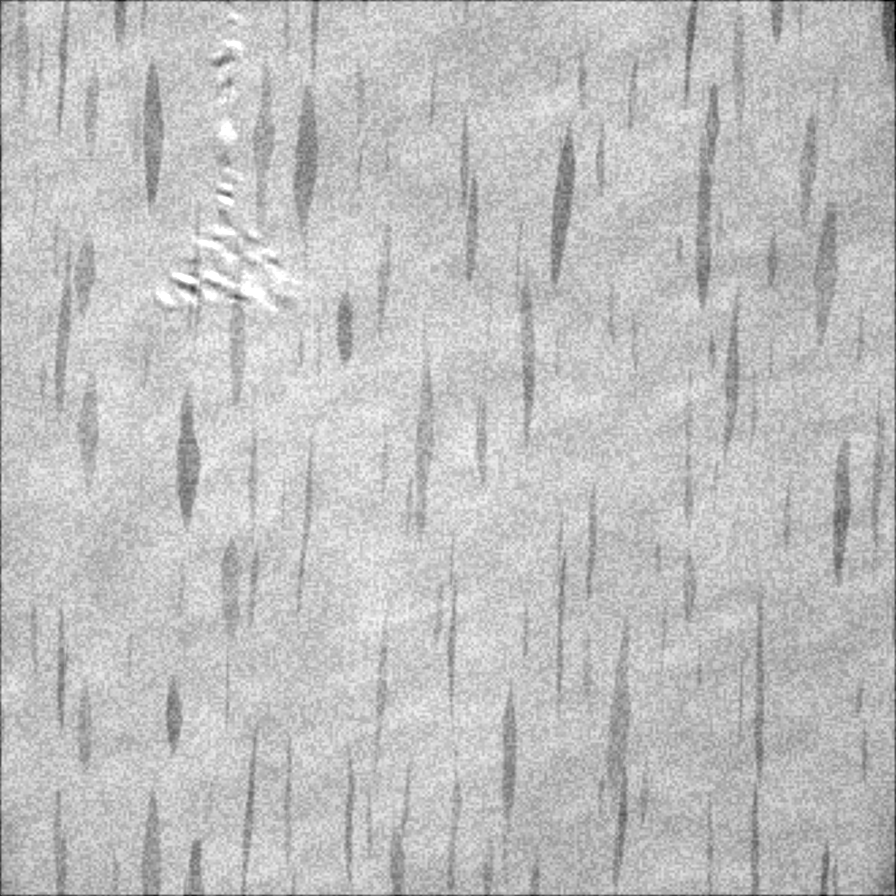
A Shadertoy shader for this texture:

```glsl
// Pale grey mottled sheet with slim, dark, nearly upright spindle-shaped streaks.
// Two jittered grids scatter long and short streaks over sheared value noise;
// fine grain, a crinkled scuff, uneven light and a thin dark rim finish it.

const float BASE_GREY = 0.775;
const float GRAIN_FREQ = 330.0;
const float GRAIN_AMOUNT = 0.21;
const float MOTTLE_AMOUNT = 0.17;
const float CLOUD_AMOUNT = 0.06;
const float STREAK_DEPTH = 0.25;
const float STREAK_SOFTNESS = 0.0026;
const float MEAN_LEAN = 0.035;
const float LEAN_SPREAD = 0.10;
const vec2 LONG_CELL = vec2(0.08, 0.19);
const vec2 SHORT_CELL = vec2(0.07, 0.11);
const vec2 SCUFF_CENTRE = vec2(0.255, 0.705);
const float SCUFF_CONTRAST = 0.62;
const float RIM_WIDTH = 0.003;

float hash(vec2 p) {
    vec3 q = fract(vec3(p.xyx) * 0.1031);
    q += dot(q, q.yzx + 33.33);
    return fract((q.x + q.y) * q.z);
}

float noise(vec2 p) {
    vec2 i = floor(p), f = fract(p);
    f = f * f * (3.0 - 2.0 * f);
    return mix(mix(hash(i), hash(i + vec2(1, 0)), f.x),
               mix(hash(i + vec2(0, 1)), hash(i + vec2(1, 1)), f.x), f.y);
}

float fbm(vec2 p) {
    float sum = 0.0, weight = 0.5;
    for (int i = 0; i < 3; i++) {
        sum += weight * noise(p);
        p = p * 2.03 + 17.3;
        weight *= 0.5;
    }
    return sum / 0.875;
}

// Darkness of one spindle; offset is measured from its centre
float spindle(vec2 offset, vec2 halfSize, float lean, float seed) {
    float t = offset.y / halfSize.y;
    float bend = 0.004 * (noise(vec2(offset.y * 22.0 + 40.0, seed)) - 0.5);
    float x = offset.x - lean * offset.y - bend;
    float bulge = 0.65 + 0.7 * noise(vec2(t * 2.5 + 20.0, seed + 7.0));
    float width = halfSize.x * max(1.0 - t * t, 0.0) * bulge;
    float body = 1.0 - smoothstep(-STREAK_SOFTNESS, STREAK_SOFTNESS, abs(x) - width);
    float tips = 1.0 - smoothstep(0.65, 1.0, abs(t));
    float density = 0.75 + 0.4 * noise(vec2(t * 3.0 + 60.0, seed + 19.0));
    return body * tips * density;
}

// One streak per occupied cell, with neighbours searched for overlap
float streaks(vec2 p, vec2 cell, vec2 minHalf, vec2 maxHalf, float share, float seed) {
    vec2 home = floor(p / cell);
    float dark = 0.0;
    for (int j = -1; j <= 1; j++) {
        for (int i = -1; i <= 1; i++) {
            vec2 id = home + vec2(i, j);
            vec2 key = id + 20.0 + seed;
            if (hash(key) > share) continue;
            vec2 jitter = vec2(hash(key + 31.7), hash(key + 57.1));
            vec2 centre = (id + jitter) * cell;
            float sizeX = hash(key + 83.9), sizeY = hash(key + 111.3);
            vec2 halfSize = mix(minHalf, maxHalf, vec2(sizeX * sizeX, sizeY));
            float lean = MEAN_LEAN + LEAN_SPREAD * (hash(key + 139.7) - 0.5);
            float strength = mix(0.55, 1.0, hash(key + 163.3));
            float s = spindle(p - centre, halfSize, lean, floor(hash(key + 191.9) * 200.0));
            dark = max(dark, s * strength);
        }
    }
    return dark;
}

// Small triangular patch of bright and dark horizontal creases
float scuff(vec2 p) {
    vec2 d = p - SCUFF_CENTRE;
    float halfWidth = 0.075 * (1.0 - smoothstep(-0.04, 0.075, d.y)) + 0.006;
    float ragged = 0.03 * (noise(p * 60.0) - 0.5);
    float mask = 1.0 - smoothstep(-0.012, 0.012, abs(d.x) - halfWidth + ragged);
    mask *= smoothstep(-0.058, -0.036, d.y + ragged * 0.5);
    vec2 q = vec2(p.x * 42.0, (p.y + 0.25 * p.x) * 115.0);
    q.y += 1.8 * noise(p * 38.0);
    return mask * (noise(q) - noise(q + vec2(0.25, 0.8)) + 0.06);
}

// Broad light: bright upper left, dim lower right, shaded corners
float lighting(vec2 p) {
    vec2 c = p - vec2(0.43, 0.57);
    float light = 0.03 - 0.16 * dot(c, c) - 0.035 * c.x;
    vec2 side = abs(p - 0.5);
    float corner = smoothstep(0.465, 0.5, side.x) * smoothstep(0.36, 0.5, side.y);
    return light - 0.15 * corner;
}

void mainImage(out vec4 fragColor, in vec2 fragCoord) {
    vec2 p = fragCoord / iResolution.xy;

    // Paper ground
    vec2 sheared = vec2(p.x, p.y - 0.28 * p.x + 1.0);
    float grey = BASE_GREY + lighting(p);
    grey += MOTTLE_AMOUNT * (fbm(sheared * vec2(17.0, 38.0)) - 0.5);
    grey += CLOUD_AMOUNT * (noise(p * 6.0 + 9.0) - 0.5);

    // Long and short streaks
    float longDark = streaks(p, LONG_CELL, vec2(0.0035, 0.05), vec2(0.0115, 0.135), 0.82, 3.0);
    float shortDark = streaks(p, SHORT_CELL, vec2(0.0018, 0.02), vec2(0.0048, 0.06), 0.66, 211.0);
    grey -= STREAK_DEPTH * max(longDark, 0.72 * shortDark);

    // Scuff, grain and rim
    grey += SCUFF_CONTRAST * scuff(p);
    grey += GRAIN_AMOUNT * (noise(p * GRAIN_FREQ) - 0.5);
    vec2 inset = min(p, 1.0 - p);
    grey -= 0.38 * (1.0 - smoothstep(0.0, RIM_WIDTH, min(inset.x, inset.y)));

    fragColor = vec4(vec3(clamp(grey, 0.0, 1.0)), 1.0);
}
```
